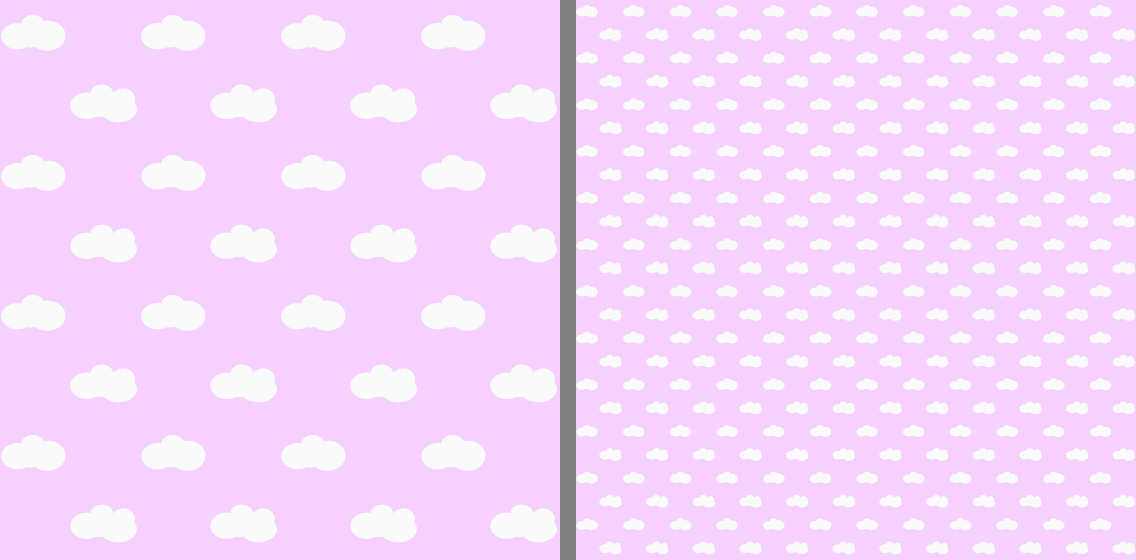
Left: one tile. Right: repeated 3 by 3.
A WebGL 2 fragment shader for this pattern:

```glsl
#version 300 es
precision highp float;
// Two kinds of small flat white clouds, staggered on a pale lilac ground.

#define REPEATS 4.0
#define PLAIN_CENTER vec2(0.238, 0.759)
#define BUMPY_CENTER vec2(0.731, 0.262)
#define EDGE_SOFTNESS 0.0018
#define SKY_COLOR vec3(0.965, 0.820, 1.0)
#define CLOUD_COLOR vec3(0.980, 0.980, 0.980)

uniform vec2 u_resolution;
out vec4 fragColor;

// Approximate signed distance to an axis-aligned ellipse.
float ellipse(vec2 p, vec2 center, vec2 radii) {
    vec2 q = (p - center) / radii;
    float scaled = length(q);
    float slope = max(length(q / radii), 1e-4);
    return scaled * (scaled - 1.0) / slope;
}

// Left puff, crown and filled belly shared by both clouds.
float cloudBody(vec2 p) {
    float left = ellipse(p, vec2(-0.111, -0.0175), vec2(0.118, 0.094));
    float crown = ellipse(p, vec2(-0.0045, 0.068), vec2(0.0815, 0.066));
    float belly = ellipse(p, vec2(-0.019, -0.0155), vec2(0.097, 0.083));
    return min(left, min(crown, belly));
}

// Cloud with one large puff on the right.
float plainCloud(vec2 p) {
    float right = ellipse(p, vec2(0.101, -0.014), vec2(0.1285, 0.1075));
    return min(cloudBody(p), right);
}

// Cloud with two stacked puffs on the right.
float bumpyCloud(vec2 p) {
    float lower = ellipse(p, vec2(0.1145, -0.0415), vec2(0.132, 0.094));
    float upper = ellipse(p, vec2(0.149, 0.031), vec2(0.083, 0.076));
    return min(cloudBody(p), min(lower, upper));
}

// Offset from the nearest repeat of a center, in cell units.
vec2 wrapAround(vec2 cell, vec2 center) {
    return fract(cell - center + 0.5) - 0.5;
}

void main() {
    vec2 cell = gl_FragCoord.xy / u_resolution * REPEATS;
    float dist = min(plainCloud(wrapAround(cell, PLAIN_CENTER)),
                     bumpyCloud(wrapAround(cell, BUMPY_CENTER)));

    // Soft edge, never narrower than about one pixel.
    float pixel = 1.0 / min(u_resolution.x, u_resolution.y);
    float halfEdge = 0.5 * REPEATS * max(EDGE_SOFTNESS, 1.3 * pixel);
    float cover = 1.0 - smoothstep(-halfEdge, halfEdge, dist);

    fragColor = vec4(mix(SKY_COLOR, CLOUD_COLOR, cover), 1.0);
}
```
